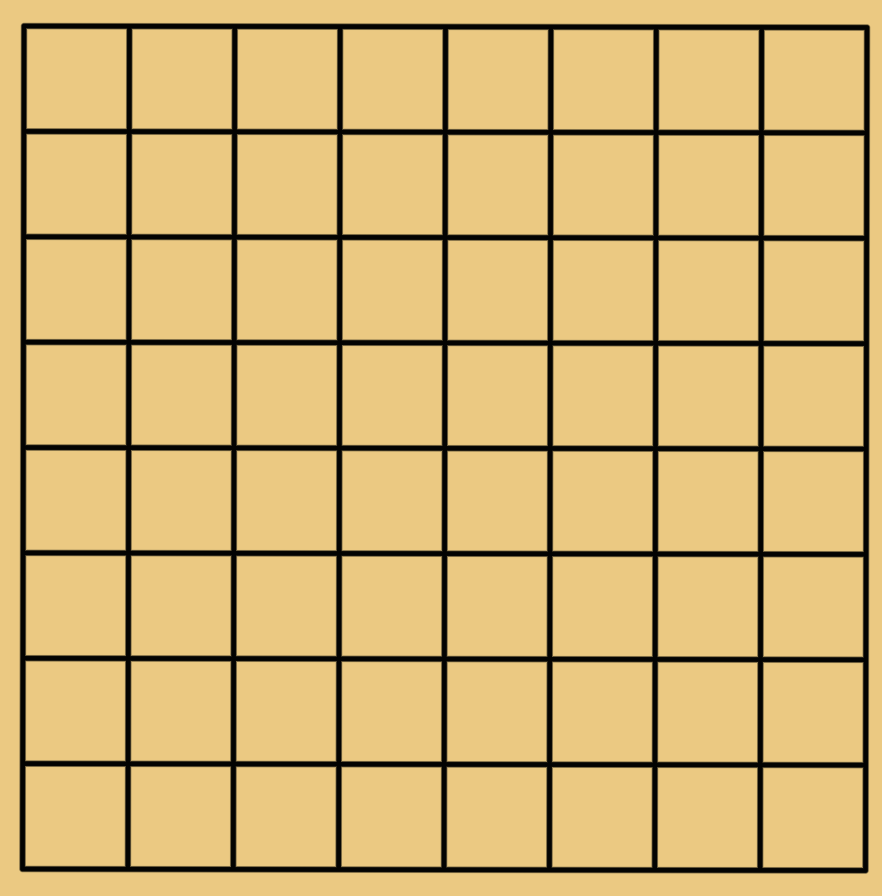
Write a Shadertoy shader that draws this pattern.

```glsl
// An 8 by 8 board of thin dark lines on a plain tan ground, turned by a hair.
// Each line family is found by rounding to the nearest line index, and the
// distance to that finite line is turned into soft-edged ink coverage.

const float CELLS = 8.0;          // squares across and down
const float CELL_SIZE = 0.1176;   // all lengths are fractions of canvas height
const float LINE_WIDTH = 0.0063;
const float EDGE_SOFTNESS = 0.0013;
const float TILT = -0.0018;       // radians, slightly clockwise
const vec2 BOARD_CENTER = vec2(0.0042, -0.0003);

const vec3 TAN_GROUND = vec3(0.92, 0.79, 0.51);
const vec3 INK = vec3(0.012, 0.012, 0.006);

vec2 rotate(vec2 p, float angle) {
    float c = cos(angle), s = sin(angle);
    return vec2(c * p.x + s * p.y, c * p.y - s * p.x);
}

// Distance to the nearest of the parallel lines x = 0..count, y in 0..count.
float parallelLines(vec2 p, float count) {
    float nearestLine = clamp(floor(p.x + 0.5), 0.0, count);
    float nearestEnd = clamp(p.y, 0.0, count);
    return length(p - vec2(nearestLine, nearestEnd));
}

// Both line families together, measured in cells.
float gridDistance(vec2 p, float count) {
    return min(parallelLines(p, count), parallelLines(p.yx, count));
}

// Coverage of a stroke at the given distance from its centre line.
float stroke(float dist, float width, float softness) {
    float halfWidth = 0.5 * width;
    return 1.0 - smoothstep(halfWidth - softness, halfWidth + softness, dist);
}

void mainImage(out vec4 fragColor, in vec2 fragCoord) {
    // Centred coordinates, then cell coordinates from the board's corner
    vec2 p = (fragCoord - 0.5 * iResolution.xy) / iResolution.y;
    vec2 board = rotate(p - BOARD_CENTER, TILT) / CELL_SIZE + 0.5 * CELLS;

    // Ink the grid, never sharper than one pixel
    float softness = max(EDGE_SOFTNESS, 0.6 / iResolution.y);
    float dist = gridDistance(board, CELLS) * CELL_SIZE;
    float ink = stroke(dist, LINE_WIDTH, softness);

    fragColor = vec4(mix(TAN_GROUND, INK, ink), 1.0);
}
```
